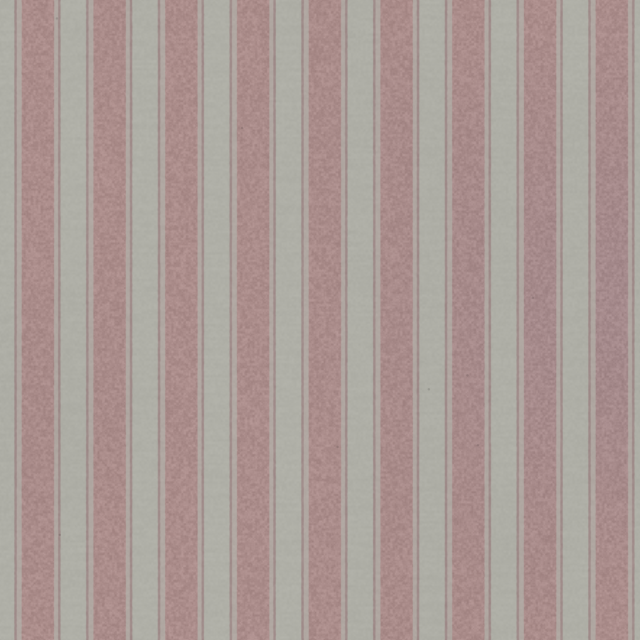
This pattern is drawn by a three.js fragment shader. Its source:

```glsl
varying vec2 vUv;

// Layout, in canvas widths
const float PERIOD = 0.1121;
const float FIRST_CENTER = 0.0592;
const float BAND_HALF = 0.0253;
const float LINE_OFFSET = 0.0342;
const float LINE_SHIFT = -0.0007;
const float LINE_HALF = 0.0019;
const float SOFTNESS = 0.0014;
const float EDGE_WOBBLE = 0.0005;

// Colours
const vec3 GROUND = vec3(0.685, 0.685, 0.652);
const vec3 GAP = vec3(0.69, 0.655, 0.632);
const vec3 BAND = vec3(0.67, 0.55, 0.54);
const vec3 LINE = vec3(0.618, 0.535, 0.53);
const vec3 MAUVE = vec3(0.635, 0.535, 0.55);

// Wear
const float GRAIN_SCALE = 260.0;
const float BAND_GRAIN = 0.065;
const float GROUND_GRAIN = 0.018;
const float SHADE_AMOUNT = 0.03;
const float SPECK_CELLS = 14.0;
const float SPECK_CHANCE = 0.05;

float hash(vec2 p) {
  vec3 q = fract(vec3(p.xyx) * 0.1031);
  q += dot(q, q.yzx + 33.33);
  return fract((q.x + q.y) * q.z);
}

float noise(vec2 p) {
  vec2 cell = floor(p);
  vec2 f = fract(p);
  f = f * f * (3.0 - 2.0 * f);
  float low = mix(hash(cell), hash(cell + vec2(1.0, 0.0)), f.x);
  float high = mix(hash(cell + vec2(0.0, 1.0)), hash(cell + vec2(1.0)), f.x);
  return mix(low, high, f.y);
}

float fbm(vec2 p) {
  float sum = 0.0;
  float weight = 0.5;
  for (int i = 0; i < 3; i++) {
    sum += weight * noise(p);
    p = p * 2.03 + 17.0;
    weight *= 0.5;
  }
  return sum / 0.875;
}

// Soft coverage of a vertical bar, from the distance to its axis
float bar(float d, float halfWidth) {
  return 1.0 - smoothstep(halfWidth - SOFTNESS, halfWidth + SOFTNESS, d);
}

// Rare small dark dots, at most one in each cell
float specks(vec2 uv) {
  vec2 p = uv * SPECK_CELLS;
  vec2 cell = floor(p);
  vec2 center = 0.2 + 0.6 * vec2(hash(cell + 7.0), hash(cell + 31.0));
  float dot_ = 1.0 - smoothstep(0.01, 0.04, length(fract(p) - center));
  return dot_ * step(hash(cell + 53.0), SPECK_CHANCE);
}

void main() {
  vec2 uv = vUv;

  // Distance from the nearest band axis, with slightly ragged print edges
  float x = mod(uv.x - FIRST_CENTER + 0.5 * PERIOD, PERIOD) - 0.5 * PERIOD;
  x += EDGE_WOBBLE * (noise(uv * vec2(120.0, 220.0)) - 0.5);
  float lineDistance = abs(abs(x - LINE_SHIFT) - LINE_OFFSET);
  float band = bar(abs(x), BAND_HALF);
  float line = bar(lineDistance, LINE_HALF);
  float gap = bar(abs(x - LINE_SHIFT), LINE_OFFSET);

  // Band tint drifts toward mauve near the right side
  vec2 drift = (uv - vec2(0.98, 0.52)) / vec2(0.3, 0.32);
  float mauve = 0.6 * exp(-dot(drift, drift)) + 0.15 * fbm(uv * 5.0);
  vec3 bandColor = mix(BAND, MAUVE, mauve);

  // Printed layers
  vec3 color = mix(GROUND, GAP, gap);
  color = mix(color, bandColor, band);
  color = mix(color, LINE, line * (0.8 + 0.2 * noise(uv * vec2(60.0, 190.0))));

  // Embossed grain, stronger on the ink, and faint cross threads
  float grain = noise(uv * GRAIN_SCALE) + 0.5 * noise(uv * GRAIN_SCALE * 1.7 + 9.0) - 0.75;
  float threads = noise(uv * vec2(24.0, 240.0)) - 0.5;
  color += grain * mix(GROUND_GRAIN, BAND_GRAIN, band);
  color += threads * 0.012 * (1.0 - band);

  // Broad uneven shading and specks
  color *= 1.0 + SHADE_AMOUNT * (fbm(uv * 3.0 + 4.0) - 0.5);
  color *= 1.0 - 0.12 * specks(uv);

  gl_FragColor = vec4(color, 1.0);
}
```
